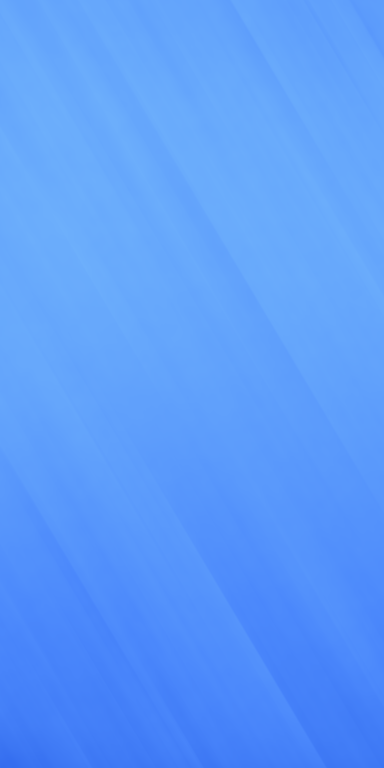
A Shadertoy shader for this background:

```glsl
// Soft blue backdrop crossed by slanted shafts of light.
// A vertical tone curve is shaded at the corners, then one-sided streaks and
// stretched gradient noise vary the tone before it is mapped to a blue ramp.

#define SLOPE 1.68          // fall of the shafts, height per width
#define EDGE_SOFTNESS 0.004
#define STREAK_GAIN 1.3
#define FIBRE_GAIN 0.075
#define RIB_GAIN 0.10
#define RIB_COUNT 10.0      // ribs per canvas width
#define MOTTLE_GAIN 0.022
#define DEEP_BLUE vec3(0.185, 0.405, 0.935)
#define LIGHT_BLUE vec3(0.430, 0.690, 0.985)

vec2 hashGradient(vec2 cell) {
    vec2 h = vec2(dot(cell, vec2(127.1, 311.7)), dot(cell, vec2(269.5, 183.3)));
    return 2.0 * fract(sin(h) * 43758.5) - 1.0;
}

float gradientNoise(vec2 p) {
    vec2 i = floor(p), f = fract(p);
    vec2 u = f * f * f * (f * (f * 6.0 - 15.0) + 10.0);
    vec2 e = vec2(0.0, 1.0);
    float low = mix(dot(hashGradient(i), f),
                    dot(hashGradient(i + e.yx), f - e.yx), u.x);
    float high = mix(dot(hashGradient(i + e.xy), f - e.xy),
                     dot(hashGradient(i + e.yy), f - e.yy), u.x);
    return mix(low, high, u.y);
}

// Crisp on one side of the edge, fading over |reach| on the other;
// the sign of reach picks the side, span = (middle height, half length).
float streak(float across, float y, float edge, float reach, vec2 span) {
    float d = (across - edge) * sign(reach);
    float profile = smoothstep(-EDGE_SOFTNESS, EDGE_SOFTNESS, d)
                  * exp(-max(d, 0.0) / abs(reach));
    float along = (y - span.x) / span.y;
    return profile * exp(-along * along * 1.5);
}

float baseTone(vec2 p) {
    float tone = 0.44 + 0.51 * smoothstep(0.0, 1.5, p.y);
    tone -= 0.14 * exp(-p.y / 0.09);
    tone -= 0.09 * smoothstep(1.65, 2.05, p.y);
    tone -= 0.08 * (p.x - 0.4) * smoothstep(0.3, 1.1, p.y);
    tone -= 0.05 * exp(-p.x / 0.12) * smoothstep(0.8, 1.4, p.y);
    // Shaded corners
    tone -= 0.22 * exp(-4.0 * length(p * vec2(1.0, 1.4)));
    tone -= 0.08 * exp(-4.0 * length(p - vec2(1.0, 2.0)));
    tone -= 0.10 * exp(-4.0 * length(p - vec2(1.0, 0.15)));
    return tone;
}

float shafts(float q, float y) {
    float sum = 0.0;
    // Upper right
    sum -= 0.08 * streak(q, y, 0.60, -0.05, vec2(1.9, 0.45));
    sum -= 0.07 * streak(q, y, 0.79, 0.05, vec2(1.9, 0.40));
    sum -= 0.07 * streak(q, y, 0.91, 0.04, vec2(1.8, 0.40));
    sum += 0.04 * streak(q, y, 0.54, -0.08, vec2(1.2, 0.50));
    // Long central shaft
    sum -= 0.07 * streak(q, y, 0.205, -0.08, vec2(1.25, 0.55));
    // Lower half
    sum += 0.09 * streak(q, y, -0.34, -0.12, vec2(0.25, 0.60));
    sum -= 0.04 * streak(q, y, -0.34, 0.12, vec2(0.30, 0.55));
    sum += 0.04 * streak(q, y, -0.44, -0.06, vec2(0.85, 0.45));
    sum -= 0.08 * streak(q, y, -0.69, -0.10, vec2(0.50, 0.45));
    sum += 0.07 * streak(q, y, -0.66, -0.05, vec2(0.0, 0.28));
    sum += 0.06 * streak(q, y, -0.95, -0.07, vec2(0.05, 0.30));
    return sum * STREAK_GAIN;
}

// Faint fibres stretched along the shafts
float fibres(float q, float y) {
    float sum = 0.0, gain = 1.0, frequency = 8.0;
    for (int i = 0; i < 4; i++) {
        sum += gain * gradientNoise(vec2(q * frequency, y * 1.3) + float(i) * 17.3);
        frequency *= 1.8;
        gain *= 0.72;
    }
    return FIBRE_GAIN * sum;
}

// Repeated saw-shaped ribs whose strength drifts along their length
float ribs(float q, float y) {
    float sum = 0.0;
    for (int i = 0; i < 2; i++) {
        float s = q * RIB_COUNT * (1.0 + 0.7 * float(i)) + 0.37 * float(i);
        float f = fract(s);
        float saw = smoothstep(0.0, 0.08, f) * (1.0 - f);
        sum += saw * gradientNoise(vec2(floor(s) + 0.5, y * 1.7 + 9.0 * float(i)));
    }
    return RIB_GAIN * sum;
}

void mainImage(out vec4 fragColor, in vec2 fragCoord) {
    // x spans 0..1 and y spans 0..2, with y upward
    vec2 p = fragCoord / iResolution.xy * vec2(1.0, 2.0);
    float across = p.x - (2.0 - p.y) / SLOPE;

    // Fine relief is quieter at mid height
    float relief = mix(0.65, 1.0, smoothstep(0.1, 0.9, abs(p.y - 1.0)));
    float tone = baseTone(p) + shafts(across, p.y);
    tone += relief * (fibres(across, p.y) + ribs(across, p.y));
    tone += MOTTLE_GAIN * (gradientNoise(p * 13.0) + gradientNoise(p * 31.0));
    tone = clamp(tone, 0.0, 1.0);

    // Blue saturates earlier than red and green
    vec3 color = mix(DEEP_BLUE, LIGHT_BLUE, vec3(tone, tone, smoothstep(0.0, 0.5, tone)));
    fragColor = vec4(color, 1.0);
}
```
